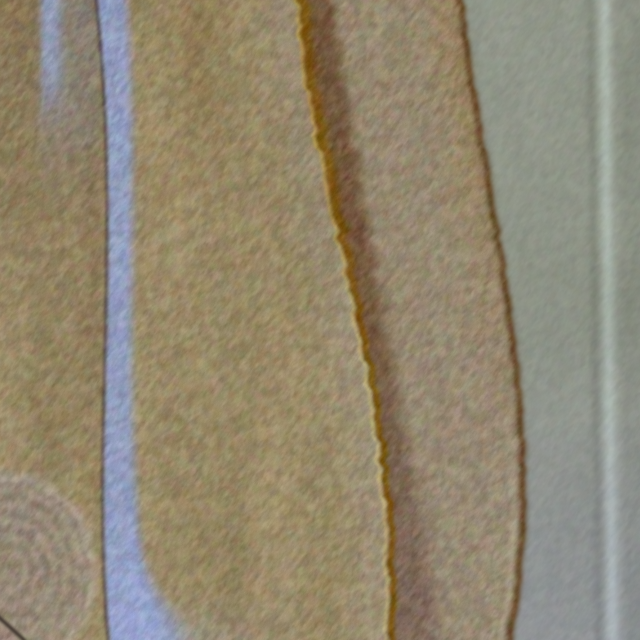
Reproduce this texture procedurally as a Shadertoy shader.

```glsl
// Hanging tan terry cloth with a dark fold and pale blue creases beside a grey wall.
// Smooth quartic curves x(y) bound every vertical band; layered value noise
// supplies slanted pile, ragged hems and slow colour drift.

#define CLOTH vec3(0.585, 0.525, 0.390)
#define PANEL vec3(0.580, 0.525, 0.430)
#define WALL vec3(0.555, 0.575, 0.525)
#define SHADE vec3(0.440, 0.335, 0.235)
#define GOLD vec3(0.470, 0.320, 0.050)
#define BLUE vec3(0.570, 0.620, 0.770)
#define PALE vec3(0.610, 0.570, 0.510)
#define PILE_SCALE 105.0
#define PILE_DEPTH 0.17
#define RAGGED 0.007

float hash(vec2 p) {
    vec3 q = fract(vec3(p.xyx) * 0.1031);
    q += dot(q, q.yzx + 33.33);
    return fract((q.x + q.y) * q.z);
}

float noise(vec2 p) {
    vec2 i = floor(p), f = fract(p);
    f = f * f * (3.0 - 2.0 * f);
    return mix(mix(hash(i), hash(i + vec2(1, 0)), f.x),
               mix(hash(i + vec2(0, 1)), hash(i + vec2(1, 1)), f.x), f.y);
}

float fbm(vec2 p) {
    float sum = 0.0, amp = 0.5;
    for (int i = 0; i < 4; i++) {
        sum += amp * noise(p);
        p = mat2(1.6, 1.2, -1.2, 1.6) * p + 7.3;
        amp *= 0.5;
    }
    return sum / 0.9375;
}

// Newton polynomial through five values at y = 0, 1/4, 1/2, 3/4, 1
float curve(float y, float a, float b, float c, float d, float e) {
    float t = 4.0 * y;
    float d2 = c - 2.0 * b + a;
    float d3 = d - 3.0 * c + 3.0 * b - a;
    float d4 = e - 4.0 * d + 6.0 * c - 4.0 * b + a;
    return a + t * (b - a + (t - 1.0) / 2.0 * (d2 + (t - 2.0) / 3.0 * (d3 + (t - 3.0) / 4.0 * d4)));
}

float bell(float x, float width) {
    return exp(-x * x / (width * width));
}

float band(float x, float left, float right, float softL, float softR) {
    return smoothstep(left - softL, left + softL, x) * (1.0 - smoothstep(right - softR, right + softR, x));
}

void mainImage(out vec4 fragColor, in vec2 fragCoord) {
    vec2 p = fragCoord / iResolution.xy;
    float x = p.x, y = p.y;

    // Band boundaries
    float rag = (noise(vec2(y * 75.0, 3.0)) - 0.5) * RAGGED;
    float foldL = curve(y, 0.609, 0.601, 0.561, 0.507, 0.471) + rag;
    float foldR = curve(y, 0.690, 0.648, 0.602, 0.559, 0.520) + rag;
    float hem = curve(y, 0.798, 0.819, 0.799, 0.759, 0.722) + 0.5 * rag;
    float creaseL = curve(y, 0.172, 0.163, 0.168, 0.169, 0.153);
    float creaseR = curve(y, 0.235, 0.212, 0.206, 0.207, 0.197);

    // Main cloth: brown at upper left, softly streaked, paler beside the fold
    vec3 col = CLOTH;
    col += (fbm(vec2(x * 14.0, y * 3.0)) - 0.5) * vec3(0.10, 0.09, 0.09);
    float topLeft = (1.0 - smoothstep(0.10, 0.17, x)) * smoothstep(0.30, 0.95, y);
    col = mix(col, vec3(0.50, 0.43, 0.32), 0.65 * topLeft);
    col -= vec3(0.045, 0.055, 0.065) * bell(x - 0.31, 0.04) * smoothstep(0.6, 0.95, y);
    col -= vec3(0.05, 0.06, 0.05) * bell(x - creaseL + 0.025, 0.022) * smoothstep(0.2, 0.5, y);
    col = mix(col, PALE, 0.5 * bell(x - foldL + 0.015, 0.05));
    col = mix(col, vec3(0.60, 0.58, 0.54), 0.6 * bell(x - 0.30, 0.10) * bell(y, 0.05));

    // Small upper crease and the grey haze below it
    float haze = band(x, 0.058, 0.155, 0.012, 0.02) * smoothstep(0.65, 0.87, y);
    col = mix(col, vec3(0.54, 0.52, 0.50), 0.65 * haze);
    float small = band(x, 0.065, 0.095, 0.008, 0.014) * smoothstep(0.78, 0.92, y);
    col = mix(col, BLUE, 0.8 * small);

    // Rounded pale patch at lower left
    vec2 patchPos = (p - vec2(0.010, 0.105)) / vec2(0.148, 0.165);
    float r = length(patchPos) + 0.08 * (fbm(p * 25.0) - 0.5);
    col = mix(col, vec3(0.58, 0.53, 0.48), 0.8 * (1.0 - smoothstep(0.88, 1.04, r)));
    col += 0.055 * bell(r - 0.91, 0.07);
    col += 0.025 * sin(r * 42.0) * (1.0 - smoothstep(0.85, 0.95, r));

    // Long blue crease, flaring at its foot
    float flare = 0.045 * bell(y, 0.08);
    float crease = band(x, creaseL, creaseR + flare, 0.006, 0.013 + 0.5 * flare);
    vec3 blue = BLUE + vec3(0.02, 0.03, 0.06) * bell(y, 0.16);
    col = mix(col, blue, 0.92 * crease);
    col -= vec3(0.16, 0.15, 0.07) * bell(x - creaseL + 0.003, 0.004);

    // Second panel, then the dark fold with its golden rim
    vec3 panel = mix(PANEL, PALE, 0.35 * (1.0 - y));
    panel = mix(panel, vec3(0.58, 0.49, 0.34), 0.65 * bell(x - hem + 0.015, 0.04) * smoothstep(0.2, 0.9, y));
    col = mix(col, panel, smoothstep(-0.003, 0.003, x - foldL));
    vec3 shade = mix(vec3(0.49, 0.41, 0.35), SHADE, smoothstep(0.05, 0.65, y));
    col = mix(col, shade, band(x, foldL, foldR, 0.004, 0.012 + 0.016 * (1.0 - y)));
    col = mix(col, GOLD, 0.9 * bell(x - foldL - 0.003, 0.006 + 0.005 * smoothstep(0.4, 0.8, y)));
    col += vec3(0.09, 0.08, 0.02) * bell(x - foldL + 0.007, 0.004);

    // Wall with cool lower part and a bright vertical seam
    float wallMask = smoothstep(-0.003, 0.003, x - hem);
    vec3 wall = mix(vec3(0.555, 0.570, 0.575), WALL, smoothstep(0.0, 0.6, y));
    wall += (fbm(p * vec2(10.0, 6.0)) - 0.5) * 0.06;
    float seam = x - mix(0.957, 0.944, y);
    wall += vec3(0.10, 0.12, 0.13) * bell(seam, 0.011) - 0.045 * bell(seam + 0.021, 0.008);
    wall -= 0.025 * smoothstep(0.012, 0.03, seam);
    col = mix(col, wall, wallMask);
    col = mix(col, vec3(0.38, 0.27, 0.15), 0.85 * bell(x - hem + 0.002, 0.007));
    col += 0.05 * bell(x - hem + 0.016, 0.006) * (1.0 - smoothstep(0.1, 0.5, y));

    // Slanted pile with faint colour speckle
    vec2 q = mat2(0.8, 0.6, -0.6, 0.8) * p * PILE_SCALE;
    float pile = fbm(q * vec2(1.5, 0.75)) - 0.5;
    vec3 tint = vec3(noise(q * 0.8 + 11.0), noise(q * 0.8 + 37.0), noise(q * 0.8 + 71.0)) - 0.5;
    col += (pile * PILE_DEPTH + tint * 0.045) * mix(1.0, 0.4, wallMask);

    // Dark diagonal sliver in the corner
    float sliver = dot(p - vec2(0.0, 0.034), normalize(vec2(0.9, 1.0)));
    col = mix(col, vec3(0.25, 0.21, 0.18), 0.85 * bell(sliver, 0.004) * (1.0 - smoothstep(0.035, 0.05, x)));

    fragColor = vec4(clamp(col, 0.0, 1.0), 1.0);
}
```
